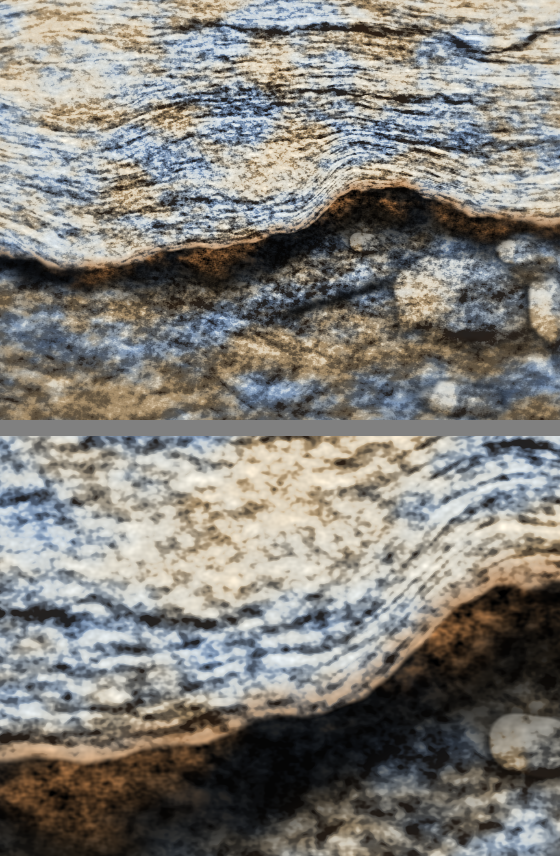
Top, the full canvas; bottom, a detail of the centre.
Reproduce this texture procedurally as a Shadertoy shader.

```glsl
// Weathered foliated rock: pale layers bend around two lenses above a dark,
// rust-lined overhang, with rubble and pebbles below. Stretched gradient
// noise makes the layers; fine octaves fade away from the focus point.
#define DARK vec3(.15, .13, .115)
#define SLATE vec3(.34, .35, .355)
#define GREY vec3(.59, .6, .59)
#define PALE vec3(.83, .83, .8)
#define RUST vec3(.46, .31, .18)
#define WARM_TINT vec3(1.1, .92, .7)
#define BLUE_TINT vec3(.84, .98, 1.2)
#define FOCUS vec2(.66, .6)
#define RELIEF .9
#define GRAIN .85

vec2 gradientAt(vec2 cell) {
  vec3 q = fract(cell.xyx * vec3(.1031, .103, .0973));
  q += dot(q, q.yzx + 33.33);
  return fract((q.xx + q.yz) * q.zy) * 2. - 1.;
}

float noise(vec2 p) {
  vec2 i = floor(p), f = p - i, e = vec2(1, 0);
  vec2 u = f * f * f * (f * (f * 6. - 15.) + 10.);
  float low = mix(dot(gradientAt(i), f), dot(gradientAt(i + e), f - e), u.x);
  float high = mix(dot(gradientAt(i + e.yx), f - e.yx), dot(gradientAt(i + 1.), f - 1.), u.x);
  return 1.6 * mix(low, high, u.y);
}

float fbm(vec2 p, int octaves, float rough) {
  float sum = 0., amp = .6;
  for (int i = 0; i < octaves; i++) {
    sum += amp * noise(p);
    p = p * 2.03 + vec2(17.3, 9.1);
    amp *= rough;
  }
  return sum;
}

float bump(float x, float centre, float width) {
  float d = (x - centre) / width;
  return exp(-d * d);
}

float blob(vec2 p, vec2 centre, vec2 size) {
  vec2 d = (p - centre) / size;
  return exp(-dot(d, d));
}

// Height of the overhang's lower lip
float lip(float x) {
  return .41 - .055 * bump(x, .2, .16) + .03 * smoothstep(.5, .7, x)
    + .11 * smoothstep(.68, .86, x) - .08 * smoothstep(.9, 1.25, x);
}

// Layers spread around the lenses and follow the lip; thin dark seams between
float layerHeight(vec2 p, float rough) {
  float e = lip(p.x), v = p.y - (e - .44) * exp(-6. * max(p.y - e, 0.));
  v -= .04 * tanh((p.y - .59) / .055) * bump(p.x, .66, .24);
  v -= .045 * tanh((p.y - .8) / .07) * bump(p.x, .2, .18);
  v += .018 * noise(p * vec2(4, 5)) + .004 * noise(p * 23.);
  float seam = smoothstep(.14, 0., abs(noise(vec2(p.x * 2.5, v * 27.))));
  return .45 * fbm(vec2(p.x * 2.6, v * 17.), 4, rough) - .22 * rough * seam + .03
    + .4 * fbm(vec2(p.x * 10., v * 48.) + 31., 3, rough)
    + .35 * fbm(p * vec2(28, 38), 3, rough);
}

// Lumps with dark creases
float rubbleHeight(vec2 p, float rough) {
  vec2 q = vec2(p.x, p.y + .28 * p.x) + .02 * noise(p * 9.);
  return .7 * fbm(q * vec2(5, 9) + 5., 5, rough) + .6 * abs(noise(q * vec2(9, 14))) - .14
    + .4 * fbm(p * 26., 3, rough);
}

// Dark line along height y, limited to a span of x
float crack(vec2 p, float y, vec2 span, float width) {
  y += .02 * noise(vec2(p.x * 7., y)) + .008 * noise(p * 30.);
  float ends = smoothstep(span.x, span.x + .12, p.x) * smoothstep(span.y, span.y - .12, p.x);
  return ends * bump(p.y, y, width * (.6 + noise(p * 12.)) + .002);
}

// Tone to colour; tints fade in the lights
vec3 stone(float tone, float warm, float blue) {
  vec3 c = mix(DARK, SLATE, smoothstep(.02, .28, tone));
  c = mix(c, GREY, smoothstep(.28, .54, tone));
  c = mix(c, PALE, smoothstep(.52, .78, tone)) + .25 * max(tone - .8, 0.);
  vec2 tint = clamp(vec2(warm, blue), 0., 1.) * (1. - .7 * smoothstep(.5, .85, tone));
  return c * mix(vec3(1), WARM_TINT, tint.x) * mix(vec3(1), BLUE_TINT, tint.y);
}

vec3 upperRock(vec2 p, float rough, float grain, float hue) {
  float h = layerHeight(p, rough), light = h - layerHeight(p + vec2(.002, .006), rough);
  float lens = min(1., blob(p, vec2(.64, .59), vec2(.22, .075)) + blob(p, vec2(.19, .8), vec2(.15, .11)));
  float mica = bump(p.y, .83 - .145 * p.x, .05) * smoothstep(.25, .55, p.x)
    + blob(p, vec2(.38, .64), vec2(.13, .1)) + .7 * blob(p, vec2(.45, .47), vec2(.18, .04));
  mica *= 1. - .8 * lens;
  float tone = .66 + h * (.75 - .3 * lens) + RELIEF * light + GRAIN * grain + .07 * lens - .22 * mica;
  tone -= .6 * crack(p, .93 - .06 * bump(p.x, 1.17, .1), vec2(.35, 1.45), .01);
  tone -= .6 * crack(p, .825 - .065 * p.x, vec2(.58, 1.2), .009);
  tone -= .4 * crack(p, .505 + .03 * p.x, vec2(.3, .8), .005);
  float warm = .1 + 2. * hue + .3 * lens + .6 * smoothstep(.75, 1., p.y) * (.5 - h);
  return stone(tone, warm, .2 - 2. * hue + .4 * mica - .4 * lens);
}

vec3 lowerRock(vec2 p, float rough, float grain, float hue, float soft) {
  float h = rubbleHeight(p, rough), light = h - rubbleHeight(p + vec2(-.003, .008), rough);
  float ochre = blob(p, vec2(.76, .15), vec2(.13, .06)) + .6 * blob(p, vec2(.22, .04), vec2(.3, .1));
  float tone = .37 + .45 * h + RELIEF * light + GRAIN * grain + .14 * ochre;
  vec3 c = stone(tone, .2 + 2. * hue + ochre, .15 - 2. * hue - ochre);
  // Pebbles: centre and radii, with a shaded rim and a pale left face
  vec4 pebbles[5] = vec4[5](vec4(1.11, .285, .155, .1), vec4(1.33, .25, .065, .08),
    vec4(1.23, .4, .05, .03), vec4(1.1, .05, .09, .04), vec4(.87, .42, .035, .025));
  vec2 warp = .3 * vec2(noise(p * 13.), fbm(p * 16. + 40., 3, .5));
  for (int i = 0; i < 5; i++) {
    vec2 q = (p - pebbles[i].xy) / pebbles[i].zw + warp;
    q.y += .2 * q.x;
    float r = mix(length(q), pow(dot(q * q, q * q), .25), .5);
    float face = smoothstep(0., -.35, q.x + warp.y);
    float t = .45 + .3 * face + .12 * q.y - .2 * r * r + .5 * h + light + grain;
    c *= 1. - .5 * smoothstep(1.5, .9, r);
    vec3 body = stone(t, .2 + .5 * face * (1. - q.y) + hue, .1 - hue);
    c = mix(c, body, smoothstep(1. + soft * 14., 1. - soft * 14., r));
  }
  // Deep gap, then the shadow and rust under the overhang
  c *= 1. - .8 * crack(p, .125 + .2 * p.x, vec2(.6, 1), .018);
  float depth = lip(p.x) - p.y + .04 * noise(p * 10.);
  float reach = .045 + .05 * bump(p.x, .5, .2) + .07 * bump(p.x, .9, .18);
  c *= 1. - .85 * smoothstep(reach * 1.7, reach * .5, depth);
  float rust = bump(depth, .012, .026) * clamp(.4 + 1.5 * hue + h, 0., 1.);
  return mix(c, RUST * (.8 + h + 2. * grain), .8 * rust);
}

void mainImage(out vec4 fragColor, in vec2 fragCoord) {
  vec2 p = fragCoord / iResolution.y;
  float focus = 1. - smoothstep(.12, .8, length((p - FOCUS) * vec2(.85, 1.2)));
  float rough = mix(.4, .72, focus), soft = mix(.012, .003, focus);
  float grain = mix(.18, .65, focus) * fbm(p * vec2(55, 72), 3, .8);
  float hue = fbm(p * vec2(5, 9) + 70., 4, .6);
  float rise = p.y - lip(p.x) - .012 * noise(p * 12.) - .005 * noise(p * 40.);
  vec3 upper = upperRock(p, rough, grain, hue);
  upper *= mix(vec3(1), RUST * 1.7, .6 * smoothstep(.035, 0., rise));
  vec3 lower = lowerRock(p, rough, grain, hue, soft);
  vec3 rock = mix(lower, upper, smoothstep(-soft, soft, rise));
  fragColor = vec4(clamp(rock, 0., 1.), 1);
}
```
